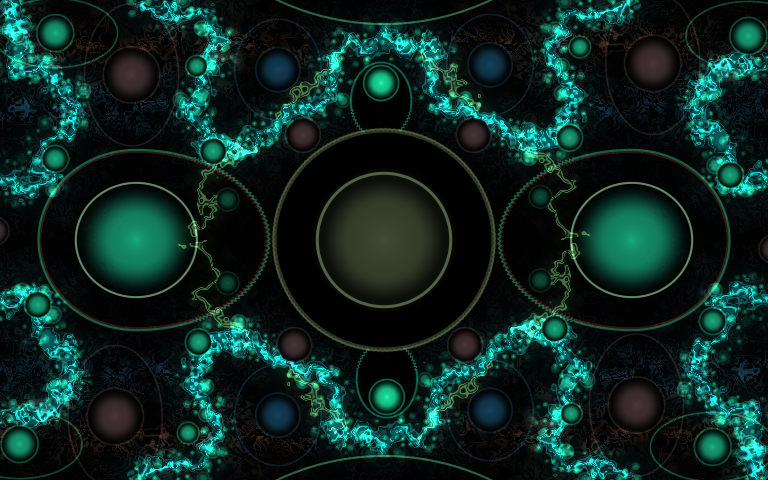
Write a Shadertoy shader that draws this background.

```glsl
// A fractal-like ornament of glowing orbs, thin rings and curling cyan bands.
// The plane is folded by a half turn, then mirrored with a small skew;
// bands are noise-warped polylines strewn with hashed bubbles.

float hash(vec2 p) {
    vec3 a = fract(p.xyx * .1031);
    a += dot(a, a.yzx + 33.33);
    return fract((a.x + a.y) * a.z);
}

float noise(vec2 p) {
    vec2 i = floor(p), f = fract(p);
    f *= f * (3. - 2. * f);
    return mix(mix(hash(i), hash(i + vec2(1, 0)), f.x),
               mix(hash(i + vec2(0, 1)), hash(i + 1.), f.x), f.y);
}

vec2 noise2(vec2 p) { return vec2(noise(p), noise(p + 71.)) - .5; }

// Antialiased stroke of half-width w
float stroke(float d, float w) {
    return 1. - smoothstep(w, w + 1.3 / iResolution.y, abs(d));
}

float ellipse(vec2 p, vec2 r) {
    float k = length(p / r);
    return k * (k - 1.) / max(length(p / (r * r)), .001);
}

float segment(vec2 p, vec2 a, vec2 b) {
    vec2 ab = b - a;
    return length(p - a - ab * clamp(dot(p - a, ab) / dot(ab, ab), 0., 1.));
}

vec3 orb(vec2 p, float r, vec3 tint) {
    float d = length(p) / r;
    float body = (1. - smoothstep(.42, 1.06, d)) * (.85 + .35 * exp(-5. * d));
    return tint * (body + .45 * stroke((d - 1.07) * r, .0005));
}

// Distance to the winding bands; the outer one is shorter on the right
float bandDistance(vec2 p) {
    const vec2 inner[15] = vec2[15](
        vec2(0, .415), vec2(.04, .4), vec2(.08, .405), vec2(.115, .38), vec2(.1, .32),
        vec2(.125, .285), vec2(.245, .23), vec2(.3, .195), vec2(.35, .205), vec2(.4, .265),
        vec2(.385, .33), vec2(.355, .36), vec2(.345, .415), vec2(.385, .465), vec2(.5, .49));
    const vec2 outer[10] = vec2[10](
        vec2(.78, .5), vec2(.76, .41), vec2(.765, .36), vec2(.695, .35), vec2(.65, .3),
        vec2(.665, .23), vec2(.715, .19), vec2(.7, .13), vec2(.755, .11), vec2(.81, .14));
    vec2 m = vec2(abs(p.x), p.y);
    float d = 1.;
    for (int i = 0; i < 14; i++) d = min(d, segment(m, inner[i], inner[i + 1]));
    for (int i = p.x > 0. ? 2 : 0; i < 9; i++) d = min(d, segment(m, outer[i], outer[i + 1]));
    return d;
}

void mainImage(out vec4 fragColor, in vec2 fragCoord) {
    vec2 p = (fragCoord - .5 * iResolution.xy) / iResolution.y;
    vec2 q = p.y < 0. ? -p : p, m = vec2(abs(q.x), q.y);
    float side = q.x < 0. ? -1. : 1.;
    vec3 green = vec3(.08, .56, .41), olive = vec3(.34, .4, .27);
    vec3 mauve = vec3(.26, .19, .2), blue = vec3(.07, .23, .32), cyan = vec3(.05, .88, .87);

    // Curling bands with bright filaments
    vec2 warped = q + .04 * noise2(q * 26.) + .03 * noise2(q * 55.) + .016 * noise2(q * 110.);
    float band = bandDistance(warped), plain = bandDistance(q);
    float ridge = 1. - smoothstep(0., .22, abs(noise(warped * 120.) - .5));
    vec3 col = cyan * (1. - smoothstep(.001, .016, band)) * (.3 + .65 * ridge);
    col += cyan * .3 * stroke(band - .016, .0006) + vec3(.02, .1, .1) * exp(-plain * 28.);

    // Bubbles beside the bands, at three sizes
    for (float k = 0.; k < 3.; k++) {
        float scale = 15. * exp2(k);
        vec2 cell = floor(q * scale + .37 * k);
        float h = hash(cell + 19. * k);
        vec2 jitter = vec2(hash(cell + 5.), hash(cell + 43.)) - .5;
        vec2 center = (cell + .5 - .37 * k + .44 * jitter) / scale;
        float closeness = 1. - smoothstep(.02, .05, bandDistance(center));
        col += closeness * step(.5, h) * orb(q - center, (.06 + .18 * h) / scale, green * .9);
    }

    // Dim grey, rust and blue lace
    float lace = ridge * noise(q * 35.);
    col += vec3(.1, .16, .15) * lace * exp(-plain * 14.);
    col += vec3(.32, .14, .08) * lace * exp(-abs(m.y - .405) * 25.) * smoothstep(.1, .2, m.x);
    col += vec3(.05, .2, .3) * lace * exp(-abs(m.y - .275) * 22.) * smoothstep(.38, .46, m.x);

    // Yellow-green chains
    vec2 v = vec2(abs(warped.x), warped.y), bend = vec2(.385, .125), dip = vec2(.35, .07);
    float chain = min(segment(v, vec2(.29, .2), bend), segment(v, bend, dip));
    chain = min(chain, segment(v, dip, vec2(.4, 0)));
    chain = min(chain, segment(v, vec2(.2, .27), vec2(.09, .39)));
    col += vec3(.3, .5, .28) * (.7 * stroke(chain - .004, .0008) + .2 * exp(-chain * 80.));

    // Mirrored orbs: place in xy, left-right skew in zw
    const vec4 places[8] = vec4[8](
        vec4(.543, .356, .017, .012), vec4(.178, .219, .009, 0), vec4(.221, .36, 0, .005),
        vec4(.722, .428, .037, -.003), vec4(.399, .382, .009, .02), vec4(.703, .152, .018, -.017),
        vec4(.371, .199, .015, .014), vec4(.326, .087, 0, .003));
    const float radii[8] = float[8](.055, .034, .043, .036, .021, .026, .026, .022);
    for (int i = 0; i < 8; i++) {
        vec2 e = m - places[i].xy - side * places[i].zw;
        vec3 tint = i < 2 ? mauve : i == 2 ? blue : i == 7 ? green * .5 : green * 1.1;
        col *= smoothstep(.9, 1.15, length(e) / radii[i]);
        col += orb(e, radii[i], tint);
        vec2 halo = i == 0 ? vec2(.098, .148) : i == 2 ? vec2(.09, .105) : vec2(.13, .072);
        if (i == 0 || i == 2 || i == 3) col += tint * .45 * stroke(ellipse(e, halo), .0004);
    }
    col += orb(vec2(abs(p.x) - .81, p.y * sign(p.x) + .019), .027, mauve);

    // Top jewel in its toothed egg, and the arc above it
    vec2 jewel = q - vec2(-.006, .327), cup = jewel + vec2(0, .037);
    float teeth = .0018 * sin(atan(cup.y, cup.x) * 60.) * step(cup.y, -.02);
    float egg = ellipse(cup, vec2(.063, .08)) + teeth;
    col *= mix(.15, 1., smoothstep(-.012, 0., egg));
    col += green * .6 * stroke(egg, .0006) + orb(jewel, .034, vec3(.1, .85, .6));
    col += vec3(.16, .38, .28) * stroke(length(q - vec2(0, .97)) - .52, .0008);

    // Side eggs: round outside, toothed toward the middle
    vec2 e = vec2(abs(p.x) - .516, p.y);
    teeth = .002 * sin(atan(e.y, e.x) * 180.) * step(e.x, -.12);
    float shell = ellipse(e, vec2(e.x > 0. ? .204 : .276, .188)) + teeth;
    col += green * .65 * stroke(shell, .0008) + vec3(.2, .08, .06) * stroke(shell + .004, .001);
    col += orb(e * vec2(1, 1.06), .118, green);
    col += vec3(.32, .3, .24) * stroke(ellipse(e, vec2(.126, .119)), .001);

    // Central disc and its two olive rings
    float r = length(p), cog = r - .231 - .0008 * sin(atan(p.y, p.x) * 150.);
    col *= smoothstep(.225, .235, r);
    col += olive * .68 * (1. - smoothstep(.07, .15, r)) * (.85 + .3 * exp(-r * 30.));
    col += olive * (.15 * exp(-abs(r - .139) * 160.) + .8 * stroke(r - .139, .0018));
    col += olive * (.5 * stroke(r - .228, .003) + .35 * stroke(cog, .001));
    fragColor = vec4(min(col, 1.), 1);
}
```
